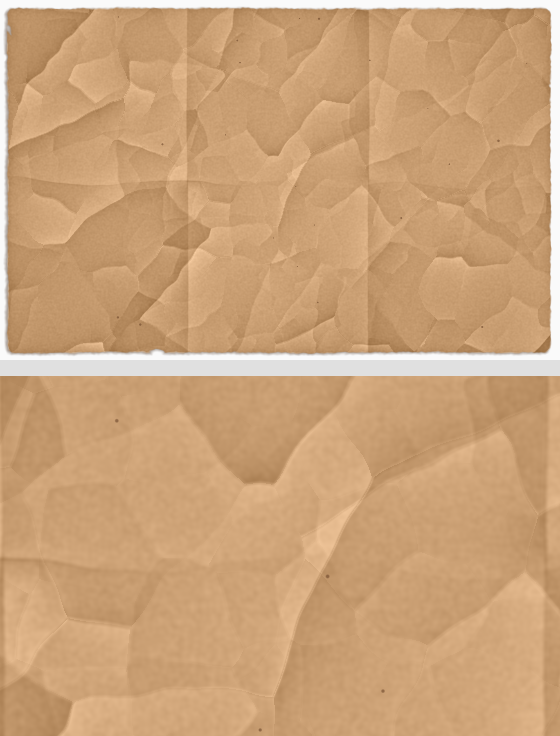
Top: the whole. Bottom: its middle third, enlarged.
Reproduce this texture procedurally as a WebGL 1 fragment shader.

```glsl
precision highp float;
// Crumpled kraft paper sheet with two vertical folds and one cross fold on white.
uniform vec2 u_resolution;

const vec3 PAPER = vec3(0.790, 0.622, 0.450);
const vec3 BACKDROP = vec3(0.98);
const vec3 SHADOW = vec3(0.50, 0.44, 0.40);
const vec3 TORN_FIBRE = vec3(0.86, 0.78, 0.69);
const vec3 SPECK = vec3(0.42, 0.27, 0.16);
const vec2 LIGHT_DIR = vec2(-0.86, 0.51);
const vec2 SHEET_CENTER = vec2(0.4985, 0.4985);  // x is a share of the width
const vec2 SHEET_HALF = vec2(0.4845, 0.4775);
const float CORNER = 0.016;
const float LEFT_FOLD = 0.335;
const float RIGHT_FOLD = 0.658;
const float CROSS_FOLD = 0.49;
const float CREASE_WIDTH = 0.0028;
const float CREASE_CONTRAST = 0.105;
const float CREASE_GLINT = 0.055;
const float FOLD_CONTRAST = 0.065;
const float GRAIN = 0.036;

float hash1(vec2 p) {
  vec3 q = fract(p.xyx * 0.1031);
  q += dot(q, q.yzx + 33.33);
  return fract((q.x + q.y) * q.z);
}

vec2 hash2(vec2 p) { return vec2(hash1(p), hash1(p + 57.3)); }

float corner(vec2 i, vec2 f, vec2 o) { return dot(hash2(i + o) * 2.0 - 1.0, f - o); }

// Gradient noise, about -0.7 to 0.7
float noise(vec2 p) {
  vec2 i = floor(p), f = fract(p), e = vec2(1.0, 0.0);
  vec2 u = f * f * f * (f * (f * 6.0 - 15.0) + 10.0);
  return mix(mix(corner(i, f, e.yy), corner(i, f, e.xy), u.x),
             mix(corner(i, f, e.yx), corner(i, f, e.xx), u.x), u.y);
}

vec2 seed(vec2 cell) { return cell + 0.05 + 0.9 * hash2(cell); }

// Creases along Voronoi borders: x = lit slope beside them, y = worn glint on them
vec2 creases(vec2 p, float width) {
  vec2 home = floor(p), nearCell = home, nearest = vec2(9.0), result = vec2(0.0);
  for (int k = 0; k < 9; k++) {
    vec2 cell = home + vec2(mod(float(k), 3.0), floor(float(k) / 3.0)) - 1.0;
    vec2 r = seed(cell) - p;
    if (dot(r, r) < dot(nearest, nearest)) { nearest = r; nearCell = cell; }
  }
  for (int k = 0; k < 9; k++) {
    if (k == 4) continue;
    vec2 cell = nearCell + vec2(mod(float(k), 3.0), floor(float(k) / 3.0)) - 1.0;
    vec2 r = seed(cell) - p;
    vec2 n = normalize(r - nearest);
    float d = dot(0.5 * (r + nearest), n);
    float bend = hash1(cell + nearCell + 11.0) * 2.0 - 1.0;
    float falloff = 0.6 * exp(-d * 4.5) + 0.5 * exp(-d * 18.0);
    result.x += dot(n, LIGHT_DIR) * bend * falloff * smoothstep(0.0, width, d);
    result.y = max(result.y, smoothstep(0.1, 0.9, abs(bend)) * exp(-d * d / (width * width)));
  }
  return result * vec2(1.0, smoothstep(-0.05, 0.3, noise(p * 1.7 + 4.0)));
}

// Light on one side of a fold, shade on the other
float foldShade(float d, float spread) { return clamp(d / 0.004, -1.0, 1.0) * exp(-abs(d) / spread); }

float foldLine(float d) { return exp(-d * d / 0.000006); }

float sheetDistance(vec2 p, float aspect) {
  vec2 scale = vec2(aspect, 1.0);
  vec2 q = abs(p - SHEET_CENTER * scale) - SHEET_HALF * scale + CORNER;
  return length(max(q, 0.0)) + min(max(q.x, q.y), 0.0) - CORNER;
}

void main() {
  float pixel = 1.0 / u_resolution.y, aspect = u_resolution.x * pixel;
  vec2 p = gl_FragCoord.xy * pixel;
  // Crumple: three scales of creases, bent and stretched along the diagonal
  vec2 warp = vec2(noise(p * 5.0), noise(p * 5.0 + 31.0)) * 0.05
            + vec2(noise(p * 19.0 + 7.0), noise(p * 19.0 + 63.0)) * 0.014;
  vec2 bent = p + warp;
  vec2 along = mat2(0.87, 0.5, -0.5, 0.87) * bent * vec2(1.2, 0.85);
  vec2 crumple = creases(along * 3.4 + 3.0, CREASE_WIDTH * 3.4)
    + creases(along.yx * 6.7 + 21.0, CREASE_WIDTH * 6.7) * vec2(0.85, 0.9)
    + creases(bent * 12.5 + 47.0, CREASE_WIDTH * 12.5) * 0.55 * smoothstep(-0.3, 0.3, noise(p * 3.0 + 15.0));
  float tone = CREASE_CONTRAST * crumple.x + CREASE_GLINT * crumple.y - 0.008;
  // Folds: the vertical pair turns over at the cross fold
  float flip = smoothstep(-0.03, 0.03, p.y - CROSS_FOLD) * 2.0 - 1.0;
  float wobble = 0.004 * noise(vec2(p.y * 9.0, 2.5));
  float left = p.x - LEFT_FOLD * aspect + wobble;
  float right = p.x - RIGHT_FOLD * aspect - wobble;
  float level = p.y - CROSS_FOLD - 0.045 * noise(vec2(p.x * 4.0, 8.5)) - 0.3 * warp.y;
  float fade = 1.0 - 0.7 * smoothstep(0.45, 0.8, p.x);
  float wear = 0.75 + noise(p * 7.0 + 90.0);
  tone += FOLD_CONTRAST * wear * (flip * (foldShade(right, 0.04) - foldShade(left, 0.04))
        + 0.7 * fade * foldShade(level, 0.03));
  tone -= 0.06 * wear * (foldLine(left) + foldLine(right) + fade * foldLine(level));
  // Ageing: paler middle, browner rim, fine fibres
  vec2 fromMiddle = p / vec2(aspect, 1.0) - vec2(0.5, 0.52);
  tone += 0.026 - 0.16 * dot(fromMiddle, fromMiddle) + 0.025 * noise(p * 2.5 + 5.0);
  tone += GRAIN * (noise(p * 160.0) + 0.7 * noise(p * vec2(75.0, 95.0) + 12.0));
  vec3 color = PAPER + tone;
  // Sparse specks
  vec2 grid = p * 14.0, spot = floor(grid);
  float speck = length(grid - spot - 0.2 - 0.6 * hash2(spot)) / (0.02 + 0.035 * hash1(spot + 5.0));
  color = mix(color, SPECK, 0.6 * (1.0 - smoothstep(0.4, 1.3, speck)) * step(0.91, hash1(spot + 71.0)));
  // Ragged outline with small tears, pale torn rim and a thin shadow
  float ragged = 0.004 * noise(p * 4.0) + 0.004 * noise(p * 28.0) + 0.003 * noise(p * 85.0)
               + 0.010 * smoothstep(0.32, 0.5, noise(p * 15.0 + 40.0));
  float edge = sheetDistance(p, aspect) + ragged;
  color -= 0.07 * exp(min(edge, 0.0) / 0.012);
  color = mix(color, TORN_FIBRE, 0.6 * smoothstep(-0.004, 0.0, edge) * smoothstep(0.0, 0.3, noise(p * 22.0)));
  float shade = 1.0 - smoothstep(-0.004, 0.008, sheetDistance(p + vec2(0.004, 0.002), aspect) + ragged);
  vec3 ground = mix(BACKDROP, SHADOW, 0.65 * shade);
  gl_FragColor = vec4(mix(color, ground, smoothstep(-pixel, pixel, edge)), 1.0);
}
```
